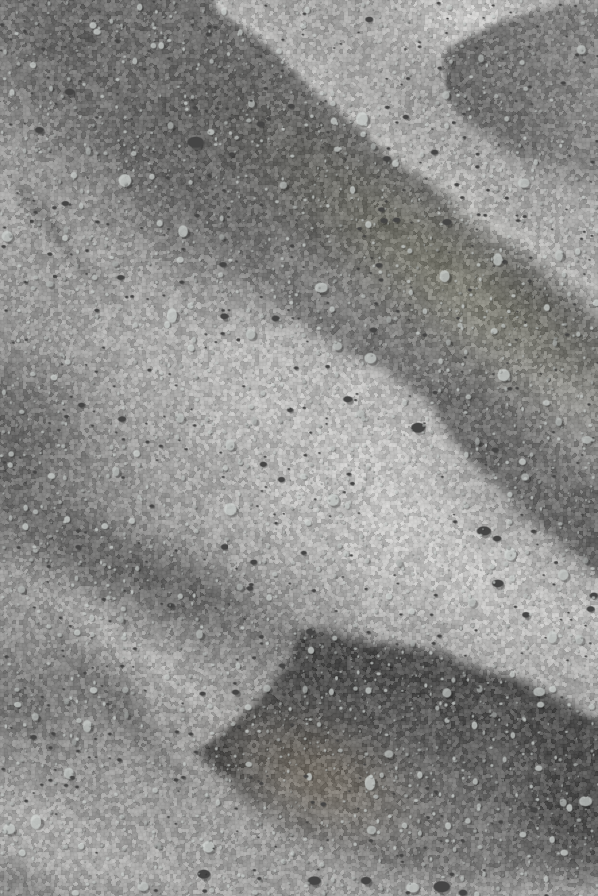
A Shadertoy shader for this texture:

```glsl
vec2 hash2(vec2 p) {
    vec3 q = fract(p.xyx * vec3(0.1031, 0.1030, 0.0973));
    q += dot(q, q.yzx + 33.33);
    return fract((q.xx + q.yz) * q.zy);
}

// Offset to the nearest cell centre in xy, random cell id in z
vec3 cellular(vec2 p) {
    vec2 base = floor(p), nearest = vec2(9.0);
    float id = 0.0;
    for (int j = -1; j <= 1; j++)
    for (int i = -1; i <= 1; i++) {
        vec2 cell = base + vec2(i, j);
        vec2 offset = p - cell - 0.15 - 0.7 * hash2(cell);
        if (dot(offset, offset) < dot(nearest, nearest)) {
            nearest = offset;
            id = hash2(cell + 71.0).x;
        }
    }
    return vec3(nearest, id);
}

// Soft rotated ellipse
float blob(vec2 p, vec2 centre, float angle, vec2 radii) {
    vec2 dir = vec2(cos(angle), sin(angle));
    p -= centre;
    p = vec2(dot(p, dir), dot(p, vec2(-dir.y, dir.x))) / radii;
    return exp(-dot(p, p));
}

float mottling(vec2 p) {
    float sum = 0.0, amp = 0.5;
    for (int i = 0; i < 5; i++) {
        p = mat2(0.8, 0.6, -0.6, 0.8) * p * 1.8 + 1.7;
        sum += amp * sin(p.x + 1.3 * sin(p.y)) * sin(p.y + sin(p.x * 0.7));
        amp *= 0.7;
    }
    return sum;
}

// Large light and dark folds of the sand
float dunes(vec2 p) {
    // Lit flank behind the upper ridge
    float t = p.x - 0.36;
    float ridge = p.y - 0.9 * t + 0.23 * t * t;
    float flank = 0.63 + 0.08 * exp(-abs(ridge) * 18.0)
        + 0.13 * blob(p, vec2(0.78, 0.02), 0.0, vec2(0.13, 0.07));

    // Shaded nose in the upper right
    float s = sqrt(max(p.x - 0.735, 0.0));
    float nose = smoothstep(0.725, 0.75, p.x)
        * smoothstep(-0.008, 0.012, p.y - 0.1 + 0.2 * s)
        * smoothstep(-0.01, 0.015 + 0.3 * s * s, 0.1 + 0.5 * s - p.y);
    flank = mix(flank, 0.41 + 0.45 * s * s, nose);

    // Shaded slope running into the central lit lobe
    float edge = p.y - 0.42 - 0.88 * (p.x - 0.4)
        + 0.04 * exp(-pow((p.x - 0.68) / 0.08, 2.0));
    float soft = mix(0.26, 0.035, smoothstep(0.2, 0.62, p.x));
    float slope = 0.44 + 0.05 * mottling(p * 3.0)
        + 0.15 * blob(p, vec2(0.93, 0.66), 0.65, vec2(0.25, 0.07))
        + 0.06 * blob(p, vec2(0.6, 0.52), 0.7, vec2(0.16, 0.04));
    float lobe = 0.61 + 0.14 * blob(p, vec2(0.62, 0.78), 0.65, vec2(0.42, 0.21))
        + 0.07 * blob(p, vec2(0.92, 1.03), 0.4, vec2(0.25, 0.1))
        - 0.11 * blob(p, vec2(0.88, 0.83), 0.9, vec2(0.14, 0.07));
    float tone = mix(slope, lobe, smoothstep(-0.2 * soft, soft, edge));
    tone = mix(flank, tone,
        smoothstep(-0.006, mix(0.018, 0.09, smoothstep(0.55, 1.0, p.x)), ridge));

    // Left hollows, grooves and lower ripples
    tone -= 0.19 * blob(p, vec2(0.0, 0.72), 0.7, vec2(0.18, 0.12));
    tone -= 0.19 * blob(p, vec2(0.25, 0.965), 0.43, vec2(0.31, 0.065));
    tone -= 0.13 * blob(p, vec2(0.07, 0.36), 0.9, vec2(0.08, 0.014));
    tone -= 0.06 * blob(p, vec2(0.16, 0.47), 0.8, vec2(0.1, 0.014));
    tone -= 0.14 * blob(p, vec2(0.03, 1.17), 0.6, vec2(0.13, 0.08));
    tone -= 0.13 * blob(p, vec2(0.19, 1.18), 0.85, vec2(0.16, 0.032));
    tone += 0.07 * blob(p, vec2(0.24, 1.1), 0.61, vec2(0.18, 0.022));
    tone += 0.06 * blob(p, vec2(0.12, 1.4), 0.35, vec2(0.3, 0.06));
    tone -= 0.09 * blob(p, vec2(0.04, 1.49), 0.4, vec2(0.12, 0.03));

    // Deep shadow in the lower right
    float top = p.y - 1.05 - 0.5 * pow(p.x - 0.46, 2.0);
    float side = p.x - 0.485 + 4.0 * pow(p.y - 1.055, 2.0);
    float bottom = 1.5 - 0.25 * exp(-6.0 * (p.x - 0.33)) - p.y;
    float pit = smoothstep(-0.008, 0.025, top) * smoothstep(-0.01, 0.025, side)
        * smoothstep(-0.025, 0.02 + 0.04 * p.x, bottom);
    float pitTone = mix(0.32, 0.48, smoothstep(0.04, 0.33, top))
        - 0.12 * blob(p, vec2(0.36, 1.27), 0.9, vec2(0.09, 0.04))
        - 0.09 * blob(p, vec2(0.97, 1.42), 1.0, vec2(0.13, 0.07));
    return mix(tone, pitTone, pit);
}

void mainImage(out vec4 fragColor, in vec2 fragCoord) {
    // Width is 1, y runs downward to 1.5
    vec2 p = vec2(fragCoord.x, iResolution.y - fragCoord.y)
        / iResolution.xy * vec2(1.0, 1.5);
    vec2 warped = p + 0.004 * sin(p.yx * vec2(37.0, 29.0) + 2.0 * sin(p * 17.0));
    float tone = dunes(warped) + 0.025 * mottling(p * 9.0);

    // Sand grains
    vec3 grain = cellular(p * 155.0);
    tone += 0.17 * (grain.z - 0.5) + 0.07 * (0.4 - length(grain.xy));
    vec3 color = tone * vec3(1.0, 0.998, 0.992);
    color.b -= 0.035 * blob(p, vec2(0.76, 0.47), 0.65, vec2(0.3, 0.08));
    color -= vec3(-0.02, 0.0, 0.03) * blob(p, vec2(0.53, 1.3), 0.4, vec2(0.12, 0.07));

    // Scattered pebbles with small cast shadows
    for (int i = 0; i < 3; i++) {
        float scale = 22.0 * pow(1.9, float(i));
        vec3 stone = cellular(p * scale + float(i) * 19.0);
        vec2 look = hash2(vec2(stone.z * 913.0, float(i)));
        float radius = mix(0.1, 0.24, look.x * look.x);
        float present = step(stone.z, 0.12 + 0.08 * float(i));
        float blur = scale / iResolution.x;
        vec2 stretch = vec2(0.75 + 0.5 * look.y, 1.2 - 0.4 * look.y);
        float body = smoothstep(blur, -blur, length(stone.xy * stretch) - radius);
        float shadow = smoothstep(blur, -blur, length(stone.xy - 0.08) - radius);
        color *= 1.0 - 0.28 * present * shadow;
        vec3 pale = vec3(0.84, 0.86, 0.85) * (0.72 + 0.28 * look.x);
        vec3 rock = look.y < 0.16 ? vec3(0.27) : mix(color, pale, 0.75);
        color = mix(color, rock, present * body);
    }
    fragColor = vec4(clamp(color, 0.0, 1.0), 1.0);
}
```
